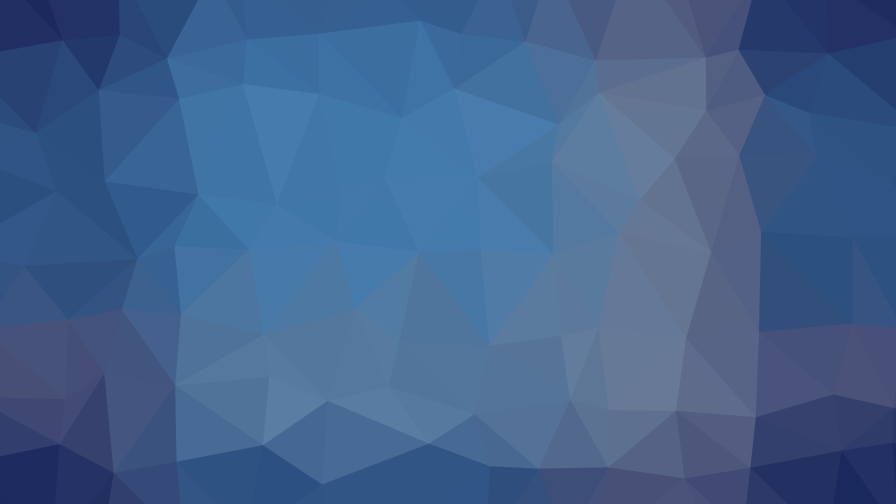
Write a WebGL 2 fragment shader that draws this background.

```glsl
#version 300 es
precision highp float;

uniform vec2 u_resolution;
out vec4 outColor;

#define PITCH 0.142
#define GRID_OFFSET vec2(0.65, 0.52)
#define JITTER 0.35
#define SHADE_VARIATION 0.035
#define CORE_BLUE vec3(0.26, 0.475, 0.67)
#define CORE_GREY vec3(0.41, 0.47, 0.575)
#define RIM_BLUE vec3(0.18, 0.325, 0.515)
#define RIM_PLUM vec3(0.28, 0.31, 0.465)
#define CORNER_NAVY vec3(0.12, 0.175, 0.38)

vec2 hash22(vec2 p) {
    vec3 h = fract(vec3(p.xyx) * vec3(0.1031, 0.1030, 0.0973));
    h += dot(h, h.yzx + 33.33);
    return fract((h.xx + h.yz) * h.zy);
}

// Jittered grid vertex, in units of the canvas height
vec2 vertexAt(vec2 id) {
    vec2 jitter = (hash22(id + 17.0) * 2.0 - 1.0) * JITTER;
    return (id + GRID_OFFSET + jitter) * PITCH;
}

// Smooth colour field over the unit square
vec3 colorField(vec2 uv) {
    uv = clamp(uv, 0.0, 1.0);
    vec2 fromCenter = abs(uv - 0.5);

    // Blue core turning grey to the right and slightly below the middle
    float greyRight = smoothstep(0.5, 0.8, uv.x);
    float greyLow = 0.5 * (1.0 - smoothstep(0.35, 0.5, uv.y));
    float grey = 1.0 - (1.0 - greyRight) * (1.0 - greyLow);
    vec3 core = mix(CORE_BLUE, CORE_GREY, grey);

    // Blue rim with plum along the lower sides and the right of top and bottom
    float plumSide = (1.0 - smoothstep(0.25, 0.5, uv.y))
                   * smoothstep(0.25, 0.4, fromCenter.x);
    float plumBand = smoothstep(0.5, 0.72, uv.x)
                   * (1.0 - smoothstep(0.8, 0.9, uv.x));
    vec3 rim = mix(RIM_BLUE, RIM_PLUM, max(plumSide, plumBand));

    // Dark corners
    float corner = smoothstep(0.26, 0.44, fromCenter.x)
                 * smoothstep(0.25, 0.45, fromCenter.y);
    rim = mix(rim, CORNER_NAVY, corner);

    // Soft box holding the core
    float inside = (1.0 - smoothstep(0.22, 0.40, fromCenter.x))
                 * smoothstep(0.02, 0.2, uv.y)
                 * (1.0 - smoothstep(0.75, 1.12, uv.y));
    return mix(rim, core, inside);
}

// Signed distance to the line a-b, positive on its left
float edgeDistance(vec2 p, vec2 a, vec2 b) {
    vec2 e = b - a;
    vec2 d = p - a;
    return (e.x * d.y - e.y * d.x) / length(e);
}

// Flat triangle: colour weighted by coverage, coverage in alpha
vec4 facet(vec2 p, vec2 a, vec2 b, vec2 c, float pixel, float aspect) {
    float d = min(edgeDistance(p, a, b),
                  min(edgeDistance(p, b, c), edgeDistance(p, c, a)));
    float coverage = clamp(0.5 + d / pixel, 0.0, 1.0);
    vec2 middle = (a + b + c) / 3.0;
    float shade = (hash22(middle * 91.7).x - 0.5) * SHADE_VARIATION;
    vec3 color = colorField(middle / vec2(aspect, 1.0)) + shade;
    return vec4(color, 1.0) * coverage;
}

void main() {
    float pixel = 1.0 / u_resolution.y;
    float aspect = u_resolution.x * pixel;
    vec2 p = gl_FragCoord.xy * pixel;
    vec2 cell = floor(p / PITCH - GRID_OFFSET);

    // Split each nearby quad along its shorter diagonal
    vec4 sum = vec4(0.0);
    for (int j = -1; j <= 1; j++) {
        for (int i = -1; i <= 1; i++) {
            vec2 id = cell + vec2(i, j);
            vec2 a = vertexAt(id);
            vec2 b = vertexAt(id + vec2(1.0, 0.0));
            vec2 c = vertexAt(id + vec2(1.0, 1.0));
            vec2 d = vertexAt(id + vec2(0.0, 1.0));
            if (distance(a, c) < distance(b, d)) {
                sum += facet(p, a, b, c, pixel, aspect);
                sum += facet(p, a, c, d, pixel, aspect);
            } else {
                sum += facet(p, a, b, d, pixel, aspect);
                sum += facet(p, b, c, d, pixel, aspect);
            }
        }
    }
    outColor = vec4(sum.rgb / max(sum.a, 0.001), 1.0);
}
```
